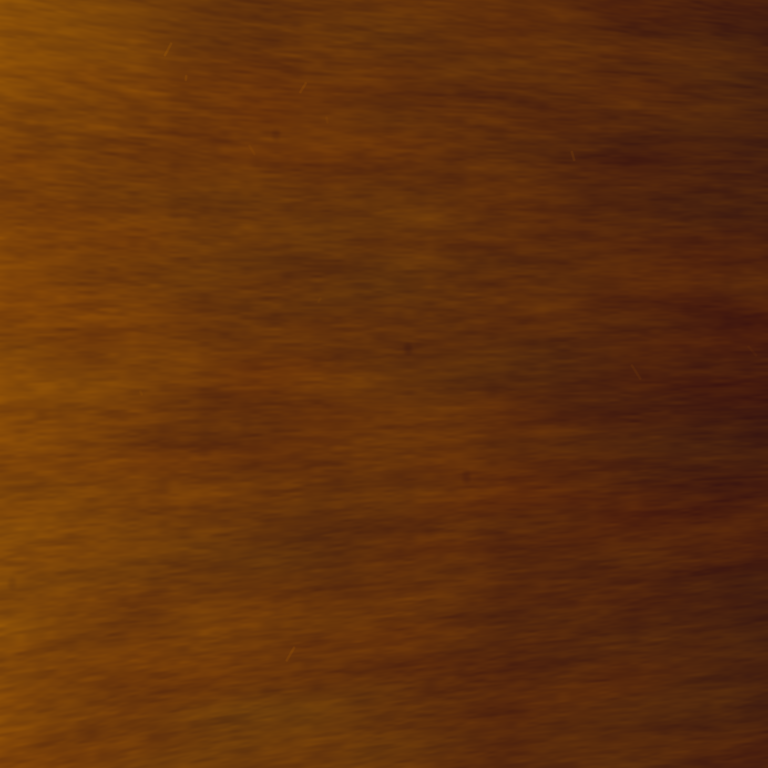
Give the GLSL for this texture, as a WebGL 1 fragment shader.

```glsl
precision highp float;
// Dark varnished wood: fine sweeping grain, soft stains and light from the left.

uniform vec2 u_resolution;

float hash(vec2 p) {
  return fract(sin(dot(p, vec2(127.1, 311.7))) * 43758.5453);
}

float noise(vec2 p) {
  vec2 i = floor(p);
  vec2 f = fract(p);
  f = f * f * (3.0 - 2.0 * f);
  return mix(mix(hash(i), hash(i + vec2(1.0, 0.0)), f.x),
             mix(hash(i + vec2(0.0, 1.0)), hash(i + vec2(1.0, 1.0)), f.x), f.y);
}

// Layered noise centred on zero
float fbm(vec2 p) {
  float sum = 0.0;
  float weight = 0.5;
  for (int i = 0; i < 4; i++) {
    sum += weight * (noise(p) - 0.5);
    p = p * 2.03 + vec2(17.3, 9.1);
    weight *= 0.5;
  }
  return sum;
}

float segmentDistance(vec2 p, vec2 a, vec2 b) {
  vec2 ab = b - a;
  return length(p - a - ab * clamp(dot(p - a, ab) / dot(ab, ab), 0.0, 1.0));
}

// Sparse pale nicks, mostly upright
float scratches(vec2 p) {
  float mask = 0.0;
  for (int i = 0; i < 11; i++) {
    float id = float(i);
    vec2 center = vec2(hash(vec2(id, 3.7)), hash(vec2(id, 8.2)));
    float angle = 1.6 + 1.4 * (hash(vec2(id, 5.1)) - 0.5);
    float reach = mix(0.002, 0.012, pow(hash(vec2(id, 1.9)), 2.0));
    vec2 offset = reach * vec2(cos(angle), sin(angle));
    float d = segmentDistance(p, center - offset, center + offset);
    float strength = mix(0.3, 1.0, hash(vec2(id, 6.4)));
    mask = max(mask, strength * (1.0 - smoothstep(0.0004, 0.0028, d)));
  }
  return mask;
}

// Small dark dents
float dents(vec2 p) {
  float mask = 0.0;
  for (int i = 0; i < 4; i++) {
    float id = float(i);
    vec2 center = vec2(hash(vec2(id, 21.3)), hash(vec2(id, 34.8)));
    float d = length((p - center) * vec2(1.0, 0.7));
    mask = max(mask, 1.0 - smoothstep(0.001, 0.009, d));
  }
  return mask;
}

void main() {
  vec2 uv = gl_FragCoord.xy / u_resolution;

  // Fibres climb to the right at the bottom and dip slightly at the top
  vec2 grain = uv;
  grain.y -= 0.26 * (0.6 - uv.y) * uv.x;
  grain.y += 0.02 * (noise(uv * vec2(3.0, 4.0) + 5.0) - 0.5);

  float stain = fbm(uv * vec2(4.0, 5.5) + 2.6);
  float band = fbm(grain * vec2(3.5, 14.0) + 31.0);
  float streak = fbm(grain * vec2(11.0, 58.0) + 12.0);
  float fibre = noise(grain * vec2(34.0, 180.0)) - 0.5;
  float hair = noise(grain * vec2(75.0, 260.0) + 70.0) - 0.5;

  // Light falls off from left to right, with a glow at the left edge
  float tone = 0.77 - 0.76 * uv.x + 0.12 * exp(-uv.x * 14.0);
  tone += 0.52 * stain + 0.45 * band + 0.36 * streak;
  tone += (0.19 * fibre + 0.13 * hair) * mix(1.15, 0.75, uv.x);
  tone += 0.22 * scratches(uv) - 0.16 * dents(uv);

  vec3 color = mix(vec3(0.285, 0.123, 0.054), vec3(0.55, 0.305, 0.026), tone);

  // Drift between reddish and olive varnish
  float hue = fbm(grain * vec2(3.0, 8.0) + 53.0);
  color += hue * vec3(0.03, -0.03, -0.015);

  gl_FragColor = vec4(clamp(color, 0.0, 1.0), 1.0);
}
```
